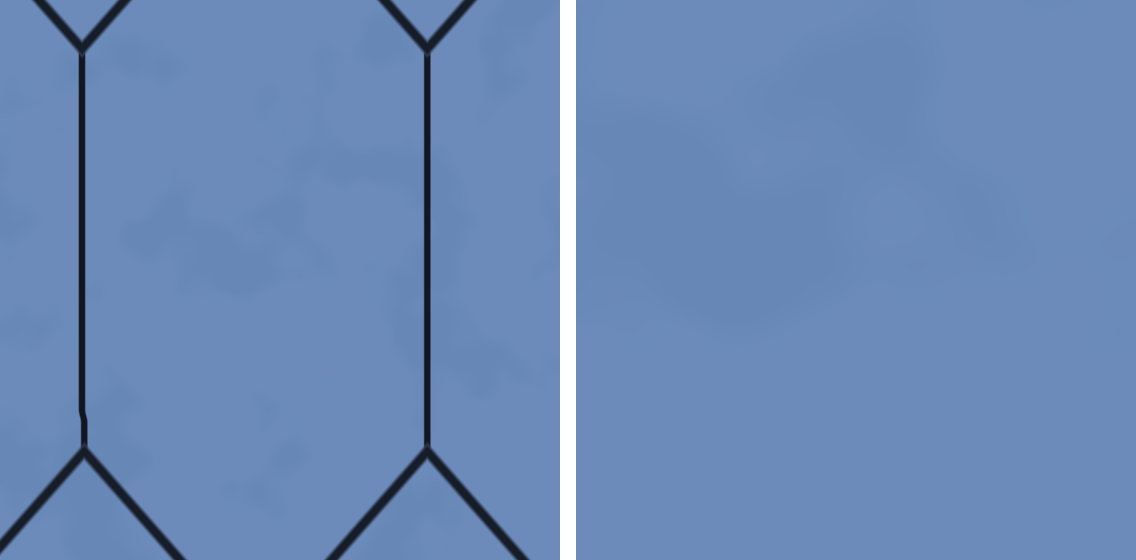
Left, the full canvas; right, a detail of the centre.
Give the GLSL for this pattern, as a Shadertoy shader.

```glsl
// Tall hexagonal tiles in faintly mottled blue, parted by dark seams.
// Two interleaved rectangular lattices give the nearest tile; distances to its
// upright and slanted sides draw the seams, gradient noise mottles the face.

#define TILE_CENTRE vec2(0.4547, 0.5535)
#define HALF_WIDTH 0.3083
#define HALF_SIDE 0.3595
#define PEAK_RISE 0.350
#define UPRIGHT_HALF 0.0057
#define SLANT_HALF 0.0085
#define SLANT_SOFT 0.0045
#define KINK 0.004
#define MOTTLE_SCALE 5.0
#define FACE_COLOUR vec3(0.422, 0.546, 0.735)
#define MOTTLE_COLOUR vec3(0.402, 0.528, 0.715)
#define SEAM_COLOUR vec3(0.088, 0.110, 0.155)

vec2 hashGradient(vec2 cell) {
    vec3 h = fract(cell.xyx * vec3(0.1031, 0.1030, 0.0973));
    h += dot(h, h.yzx + 33.33);
    float angle = 6.2832 * fract((h.x + h.y) * h.z);
    return vec2(cos(angle), sin(angle));
}

float gradientNoise(vec2 p) {
    vec2 i = floor(p), f = p - i;
    vec2 u = f * f * f * (f * (f * 6.0 - 15.0) + 10.0);
    vec2 e = vec2(1.0, 0.0);
    float low = mix(dot(hashGradient(i), f),
                    dot(hashGradient(i + e.xy), f - e.xy), u.x);
    float high = mix(dot(hashGradient(i + e.yx), f - e.yx),
                     dot(hashGradient(i + e.xx), f - e.xx), u.x);
    return mix(low, high, u.y);
}

float fbm(vec2 p) {
    float sum = 0.0, gain = 1.0;
    for (int octave = 0; octave < 3; octave++) {
        sum += gain * gradientNoise(p);
        p = p * 2.03 + 17.0;
        gain *= 0.5;
    }
    return sum;
}

// Inward distances to the upright (x) and slanted (y) sides of one tile.
vec2 sideDistances(vec2 p) {
    vec2 normal = normalize(vec2(PEAK_RISE, HALF_WIDTH));
    vec2 toCorner = vec2(HALF_WIDTH, HALF_SIDE) - abs(p);
    return vec2(toCorner.x, dot(normal, toCorner));
}

// The tile holding the point is the lattice candidate it lies deepest in.
vec2 nearestSides(vec2 p) {
    vec2 stagger = vec2(HALF_WIDTH, 2.0 * HALF_SIDE + PEAK_RISE);
    vec2 period = 2.0 * stagger;
    vec2 a = sideDistances(mod(p + stagger, period) - stagger);
    vec2 b = sideDistances(mod(p, period) - stagger);
    return min(a.x, a.y) > min(b.x, b.y) ? a : b;
}

void mainImage(out vec4 fragColor, in vec2 fragCoord) {
    vec2 uv = fragCoord / iResolution.y;
    float pixel = 1.0 / iResolution.y;
    vec2 p = uv - TILE_CENTRE;

    // Alternate uprights step slightly sideways near the foot.
    float column = floor(p.x / (2.0 * HALF_WIDTH));
    float foot = 1.0 - smoothstep(-0.308, -0.285, p.y);
    p.x -= KINK * foot * mod(column, 2.0);

    // Faint cloudy patches on the face.
    float patches = smoothstep(0.02, 0.4, fbm(uv * MOTTLE_SCALE + 3.7));
    vec3 colour = mix(FACE_COLOUR, MOTTLE_COLOUR, patches);

    // Soft slanted seams, then crisp and slightly darker uprights.
    vec2 sides = nearestSides(p);
    float soft = max(SLANT_SOFT, pixel);
    float slant = 1.0 - smoothstep(SLANT_HALF - soft, SLANT_HALF + soft, sides.y);
    float upright = 1.0 - smoothstep(UPRIGHT_HALF - pixel, UPRIGHT_HALF + pixel, sides.x);
    colour = mix(colour, SEAM_COLOUR, slant);
    colour = mix(colour, SEAM_COLOUR * 0.8, upright * (1.0 - slant));

    fragColor = vec4(colour, 1.0);
}
```
